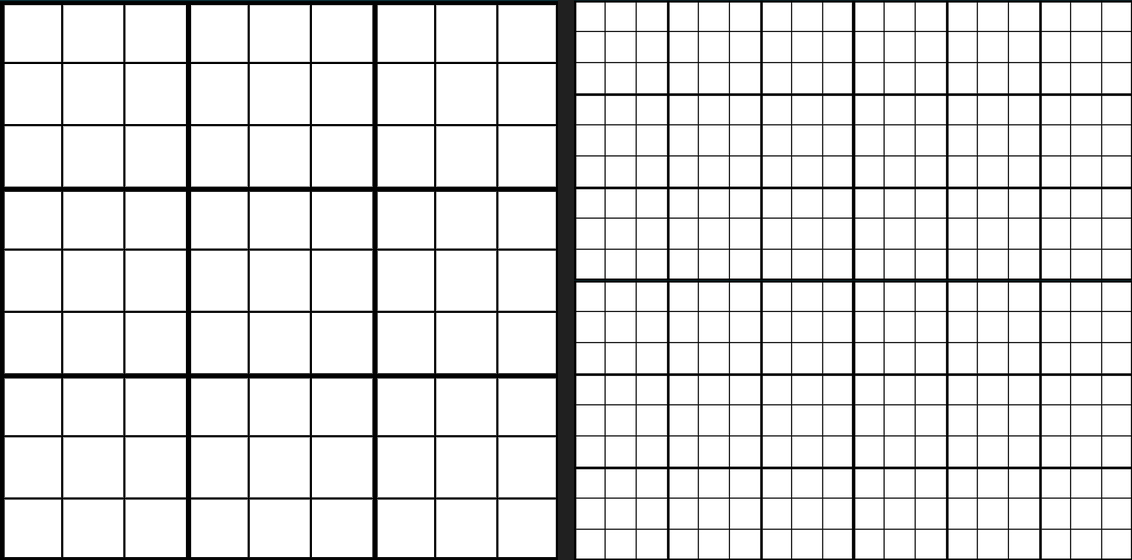
Left, the tile; right, the same tile 2 across and 2 down.
A WebGL 2 fragment shader for this pattern:

```glsl
#version 300 es
precision highp float;
// Ruled board of 9 by 9 cells: three blocks across and three down.
// Each block has one heavy rule and two fine rules per axis, from repeated
// line distances; a closing rule meets the first heavy rule across the seam.

uniform vec2 u_resolution;
out vec4 fragColor;

const vec2 SHEET = vec2(766.0, 768.0);  // canvas size in drawing units
const float BLOCK = 256.0;              // spacing of heavy rules
const float HEAVY = 3.6;                // half widths of the rules
const float FINE = 1.5;
const vec3 PAPER = vec3(1.0);
const vec3 INK = vec3(0.01);
const vec3 TEAL_INK = vec3(0.04, 0.19, 0.22);

// Smooth coverage of a rule at distance d from its centre.
float rule(float d, float halfWidth, float pixel) {
    return clamp((halfWidth - abs(d)) / pixel + 0.5, 0.0, 1.0);
}

// Signed distance to the nearest centre of a repeated rule.
float repeatDistance(float x, float centre, float period) {
    return (fract((x - centre) / period + 0.5) - 0.5) * period;
}

// All rules along one axis: heavy, two fine ones per block, and the closing edge.
float axisRules(float x, float start, float firstFine, float closing,
                float closingHalf, float pixel) {
    float ink = rule(repeatDistance(x, start, BLOCK), HEAVY, pixel);
    for (int i = 0; i < 2; i++) {
        float centre = start + firstFine + float(i) * BLOCK / 3.0;
        ink = max(ink, rule(repeatDistance(x, centre, BLOCK), FINE, pixel));
    }
    return max(ink, rule(x - closing, closingHalf, pixel));
}

void main() {
    vec2 p = gl_FragCoord.xy / u_resolution * SHEET;
    vec2 pixel = SHEET / u_resolution;
    float down = SHEET.y - p.y;

    // Grid rules
    float across = axisRules(p.x, 2.8, 82.6, 764.5, FINE, pixel.x);
    float rows = axisRules(down, 3.5, 82.8, 766.0, 2.0, pixel.y);

    // Faint teal fringe along the top rule
    float fringe = rule(down, 1.5, pixel.y);
    vec3 ink = mix(INK, TEAL_INK, fringe);

    fragColor = vec4(mix(PAPER, ink, max(across, rows)), 1.0);
}
```
